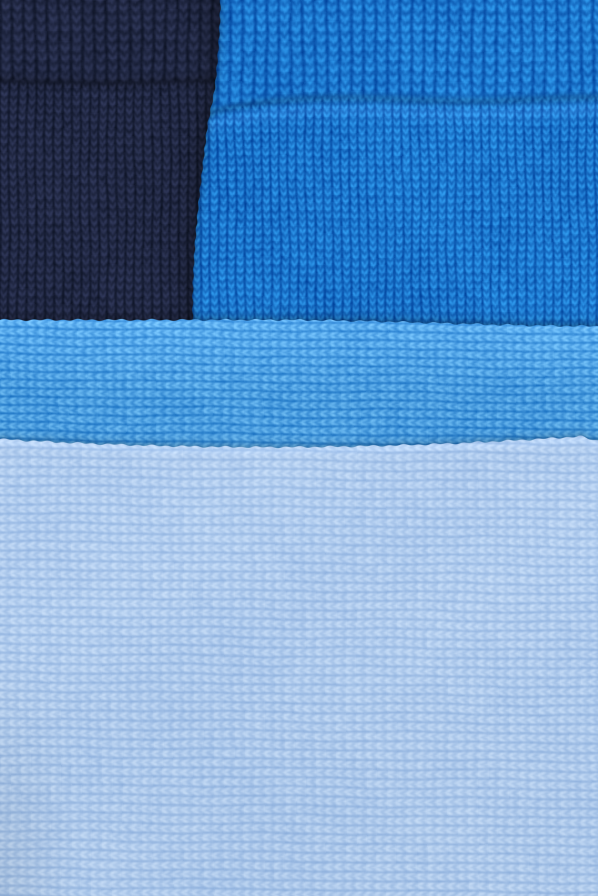
This texture is drawn by a Shadertoy shader. Its source:

```glsl
// Overlapping folded knit fabrics: navy and blue ribbed cuffs above two pale blue layers.
const float TAU = 6.2831853;

vec2 hash2(vec2 p) {
    vec3 q = fract(vec3(p.xyx) * vec3(0.1031, 0.1030, 0.0973));
    q += dot(q, q.yzx + 33.33);
    return fract((q.xx + q.yz) * q.zy);
}

// Distance to the nearest scattered fibre point.
float cellular(vec2 p) {
    vec2 cell = floor(p);
    float nearest = 2.0;
    for (int j = -1; j <= 1; j++)
        for (int i = -1; i <= 1; i++) {
            vec2 c = cell + vec2(i, j);
            nearest = min(nearest, length(c + hash2(c) - p));
        }
    return nearest;
}

// Slow, irregular variation from layered sines, about -1 to 1.
float waves(vec2 p) {
    return 0.5 * sin(p.x + 1.7 * sin(p.y * 0.7))
         + 0.3 * sin(p.y * 1.9 - p.x * 1.3 + 2.0)
         + 0.2 * sin(p.x * 3.7 + p.y * 2.9);
}

// Columns of V stitches: x counts columns, y counts stitches along them.
float knit(vec2 q) {
    float side = 2.0 * abs(fract(q.x) - 0.5);
    float groove = 1.0 - smoothstep(0.45, 1.0, side);
    float yarn = 0.5 + 0.5 * cos(TAU * (q.y - 0.55 * side));
    float tension = hash2(floor(q)).x - 0.5;
    return (0.25 + 0.75 * groove) * (0.5 + 0.5 * yarn) + 0.16 * tension;
}

// Anti-aliased coverage of the positive side of a distance.
float cover(float d) {
    float w = 0.8 / iResolution.y;
    return smoothstep(-w, w, d);
}

void mainImage(out vec4 fragColor, in vec2 fragCoord) {
    vec2 p = fragCoord / iResolution.y;
    vec2 cloth = p + 0.0014 * vec2(waves(p.yx * 31.0), waves(p * 27.0 + 4.0));
    float fuzz = 0.45 - cellular(p * 190.0);
    float drift = waves(p * 13.0);

    // Layer edges, with a small ripple where stitches turn over.
    float ripple = 0.0007 * sin(p.x * 380.0) + 0.0005 * sin(p.x * 157.0);
    float seamX = 0.215 + 0.027 * smoothstep(0.66, 1.01, p.y)
                + 0.004 * smoothstep(0.85, 0.91, p.y) + 0.0006 * sin(p.y * 420.0);
    float foldY = 0.643 - 0.007 * smoothstep(0.3, 0.667, p.x) + ripple;
    float hemY = 0.501 + 0.10 * pow(p.x - 0.3, 2.0)
               - 0.006 * smoothstep(0.645, 0.667, p.x) + ripple;

    // Navy fabric with its cuff.
    float navyCuffY = 0.911 - 0.004 * sin(p.x * 14.0);
    float navyCuff = smoothstep(-0.003, 0.003, p.y - navyCuffY);
    float stitch = mix(knit(cloth * vec2(100.0, 112.0)), knit(cloth * vec2(76.0, 90.0)), navyCuff);
    float tone = stitch + 0.35 * fuzz + 0.06 * drift;
    vec3 color = mix(vec3(0.06, 0.085, 0.16), vec3(0.165, 0.195, 0.32), tone);
    color *= 1.0 - 0.22 * exp(-pow((p.y - navyCuffY) / 0.006, 2.0));
    color *= 1.0 - 0.35 * exp(-max(seamX - p.x, 0.0) * 90.0);

    // Brighter blue fabric, gathered under its cuff.
    float inside = p.x - seamX;
    float cuffY = 0.889 - 0.013 * exp(-max(inside, 0.0) * 25.0) + 0.002 * sin(p.x * 21.0);
    float cuff = smoothstep(-0.003, 0.003, p.y - cuffY);
    vec2 lean = cloth + vec2(0.012 * (p.y - 0.64), 0.0);
    stitch = mix(knit(lean * vec2(102.0, 115.0)), knit(cloth * vec2(74.0, 88.0)), cuff);
    tone = stitch + 0.35 * fuzz + 0.07 * drift + 0.04;
    vec3 blue = mix(vec3(0.015, 0.28, 0.63), vec3(0.15, 0.54, 0.87), tone);
    blue *= 1.0 - 0.16 * exp(-pow((p.y - cuffY) / 0.005, 2.0));
    blue += 0.05 * exp(-pow((p.y - cuffY + 0.014) / 0.008, 2.0));
    blue *= 1.0 - 0.20 * exp(-max(inside, 0.0) * 260.0);
    color = mix(color, blue, cover(inside));

    // Middle blue layer, knitted sideways.
    color *= 1.0 - 0.32 * exp(-max(p.y - foldY, 0.0) * 210.0);
    vec2 rows = vec2(cloth.y + 0.012 * p.x, cloth.x);
    tone = knit(rows * vec2(104.0, 92.0)) + 0.35 * fuzz + 0.07 * drift;
    vec3 middle = mix(vec3(0.15, 0.49, 0.80), vec3(0.40, 0.71, 0.94), tone);
    middle += 0.05 * smoothstep(0.55, 0.64, p.y) - 0.02;
    middle += 0.05 * exp(-abs(foldY - p.y) * 350.0);
    color = mix(color, middle, cover(foldY - p.y));

    // Palest layer in front, with a soft rolled edge.
    float below = hemY - p.y;
    color *= 1.0 - 0.22 * exp(-max(-below, 0.0) * 230.0);
    rows = vec2(cloth.y + 0.010 * p.x, cloth.x);
    tone = knit(rows * vec2(96.0, 88.0)) + 0.28 * fuzz + 0.07 * drift;
    vec3 pale = mix(vec3(0.58, 0.71, 0.88), vec3(0.74, 0.835, 0.95), tone);
    pale += 0.018 * (smoothstep(0.0, 0.5, p.y) - 0.5);
    pale *= 1.0 - 0.05 * smoothstep(0.10, 0.0, p.x) * smoothstep(0.3, 0.0, p.y);
    pale += 0.035 * exp(-pow((below - 0.004) / 0.004, 2.0));
    color = mix(color, pale, cover(below));

    fragColor = vec4(clamp(color, 0.0, 1.0), 1.0);
}
```
